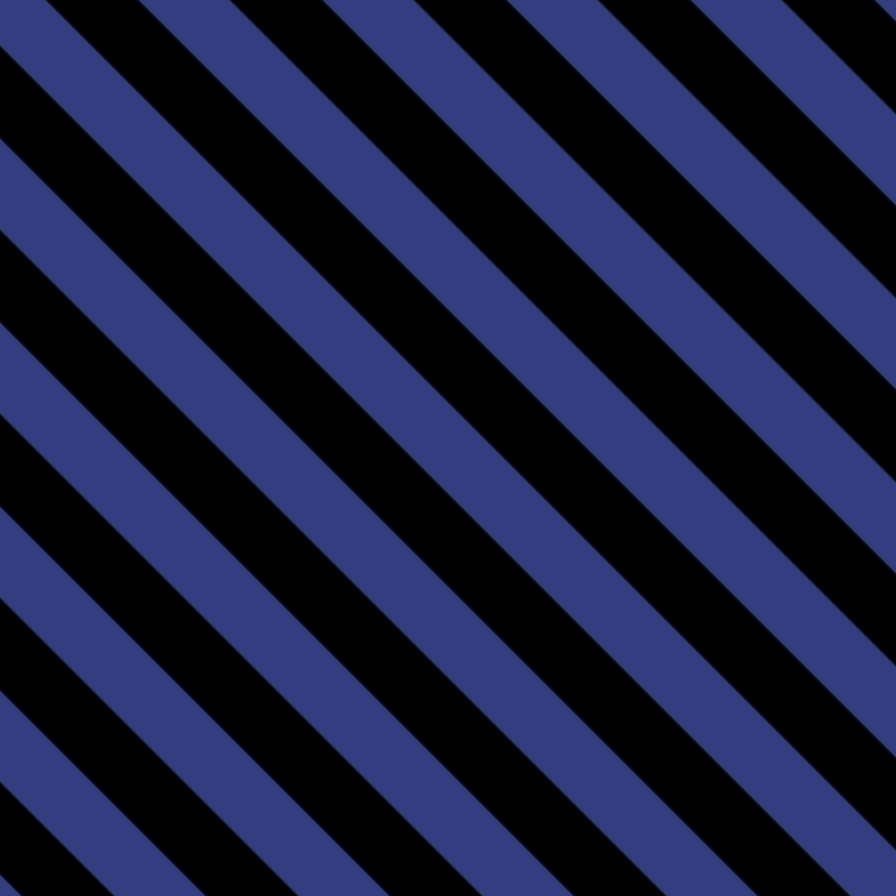
Reproduce this pattern procedurally as a Shadertoy shader.

```glsl
#define PERIOD 0.2054      // stripe spacing along a canvas side
#define BLUE_SHARE 0.498   // part of each period that is blue
#define EDGE_SOFT 0.0015   // half width of the red and green edge ramp
#define FRINGE_SOFT 0.0040 // half width of the blue edge ramp
#define BLACK vec3(0.0)
#define BLUE vec3(0.200, 0.240, 0.498)

// Signed distance to the nearest stripe edge, negative inside the blue
float stripeDistance(vec2 p) {
    float phase = (p.x + p.y - 1.0) / PERIOD;
    float fromCentre = abs(fract(phase + 0.5) - 0.5);
    return (fromCentre - 0.5 * BLUE_SHARE) * PERIOD * inversesqrt(2.0);
}

float coverage(float dist, float softness) {
    return 1.0 - smoothstep(-softness, softness, dist);
}

void mainImage(out vec4 fragColor, in vec2 fragCoord) {
    vec2 uv = fragCoord / iResolution.xy;
    float pixel = 0.7 / min(iResolution.x, iResolution.y);
    float dist = stripeDistance(uv);

    // The blue channel bleeds a little further across each edge
    float crisp = coverage(dist, max(EDGE_SOFT, pixel));
    float fringe = coverage(dist, max(FRINGE_SOFT, pixel));
    vec3 color = mix(BLACK, BLUE, vec3(crisp, crisp, fringe));

    fragColor = vec4(color, 1.0);
}
```
